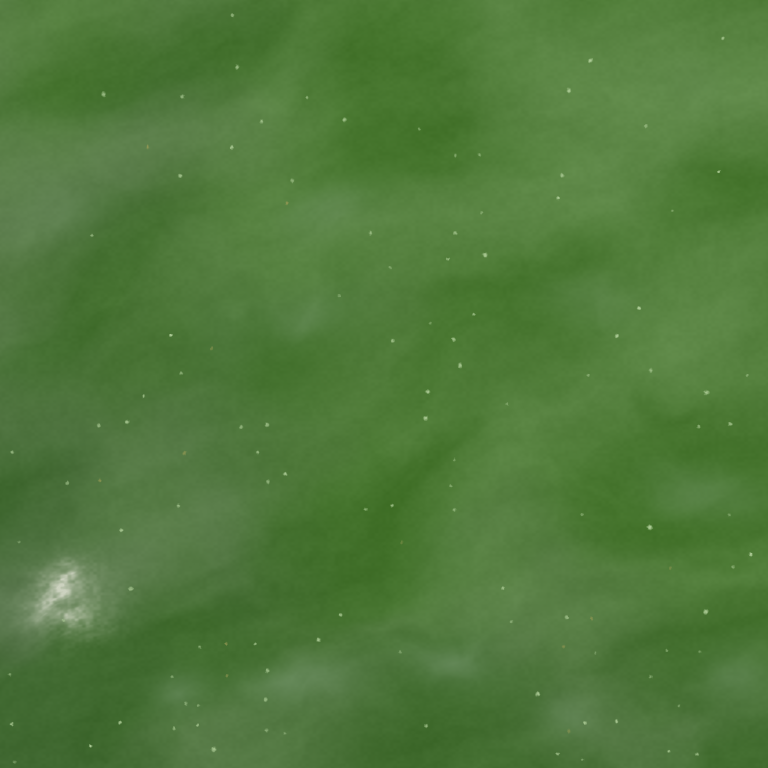
A three.js fragment shader for this texture:

```glsl
// Murky green water with soft swells, pale hazy glows, one bright glint and tiny floating specks.
varying vec2 vUv;

const vec3 DEEP_GREEN = vec3(0.262, 0.448, 0.165);
const vec3 LIGHT_GREEN = vec3(0.368, 0.532, 0.280);
const vec3 SHADE_GREEN = vec3(0.245, 0.400, 0.190);
const vec3 SILT_GREY = vec3(0.365, 0.470, 0.325);
const vec3 HAZE = vec3(0.490, 0.610, 0.470);
const vec3 GLINT = vec3(0.850, 0.860, 0.800);
const vec3 SPECK_PALE = vec3(0.680, 0.800, 0.590);
const vec3 SPECK_TAN = vec3(0.590, 0.600, 0.330);

const float SWELL_TILT = 0.36;
const vec2 SWELL_SCALE = vec2(2.8, 4.5);
const float GLOW_CELLS = 6.0;
const float GLOW_STRENGTH = 0.50;
const float SPECK_CELLS = 28.0;
const float SPECK_RADIUS = 0.0042;
const float STREAK_CONTRAST = 0.050;
const float GRAIN_CONTRAST = 0.022;
const vec2 GLINT_CENTRE = vec2(0.095, 0.228);

vec2 hash2(vec2 p) {
  vec3 q = fract(p.xyx * vec3(0.1031, 0.1030, 0.0973));
  q += dot(q, q.yzx + 33.33);
  return fract((q.xx + q.yz) * q.zy);
}

float valueNoise(vec2 p) {
  vec2 i = floor(p), f = fract(p);
  f = f * f * f * (f * (f * 6.0 - 15.0) + 10.0);
  float low = mix(hash2(i).x, hash2(i + vec2(1.0, 0.0)).x, f.x);
  float high = mix(hash2(i + vec2(0.0, 1.0)).x, hash2(i + 1.0).x, f.x);
  return mix(low, high, f.y);
}

float layeredNoise(vec2 p) {
  float sum = 0.0, weight = 0.5;
  for (int k = 0; k < 4; k++) {
    sum += weight * valueNoise(p);
    p = mat2(0.8, 0.6, -0.6, 0.8) * p * 2.03 + 7.3;
    weight *= 0.5;
  }
  return sum / 0.9375;
}

// Smooth cellular distance: low inside rounded lobes, high on the ridges between them
float softCells(vec2 p) {
  vec2 cell = floor(p);
  float sum = 0.0;
  for (int j = -1; j <= 1; j++) {
    for (int i = -1; i <= 1; i++) {
      vec2 id = cell + vec2(float(i), float(j));
      vec2 d = id + 0.15 + 0.7 * hash2(id + 41.0) - p;
      sum += exp(-12.0 * dot(d, d));
    }
  }
  return sqrt(max(-log(sum) / 12.0, 0.0));
}

// Scattered oval patches of pale haze, stronger toward the left and bottom
float hazeGlows(vec2 uv, vec2 warp) {
  vec2 p = (uv + 0.12 * warp) * GLOW_CELLS;
  vec2 cell = floor(p);
  float sum = 0.0;
  for (int j = -1; j <= 1; j++) {
    for (int i = -1; i <= 1; i++) {
      vec2 id = cell + vec2(float(i), float(j));
      vec2 rnd = hash2(id + 17.0), shape = hash2(id + 83.0);
      vec2 d = (id + 0.2 + 0.6 * rnd - p) / vec2(0.28 + 0.24 * shape.x, 0.19 + 0.14 * rnd.x);
      vec2 place = (id + 0.5) / GLOW_CELLS;
      float bias = 1.05 - 0.40 * place.x - 0.50 * place.y;
      sum += smoothstep(0.40, 0.95, shape.y) * bias * exp(-1.6 * dot(d, d));
    }
  }
  return sum;
}

// Tiny specks, one at most per cell; x is coverage, y is tint
vec2 floatingSpecks(vec2 uv) {
  vec2 p = uv * SPECK_CELLS;
  vec2 id = floor(p);
  vec2 rnd = hash2(id + 5.0), kind = hash2(id + 131.0);
  vec2 d = (fract(p) - 0.2 - 0.6 * rnd) / SPECK_CELLS;
  d += 0.0016 * (vec2(valueNoise(uv * 420.0), valueNoise(uv * 420.0 + 61.0)) - 0.5);
  d.x *= 0.8 + 0.5 * kind.y;
  float present = step(kind.x, mix(0.24, 0.07, uv.y));
  float size = SPECK_RADIUS * (0.6 + 0.55 * rnd.x * rnd.y + 0.2 * kind.y);
  float coverage = 1.0 - smoothstep(0.15 * size, size, length(d));
  return vec2(present * coverage * (0.4 + 0.6 * rnd.y), kind.y);
}

void main() {
  vec2 uv = vUv;
  float c = cos(SWELL_TILT), s = sin(SWELL_TILT);
  vec2 along = mat2(c, -s, s, c) * uv;
  vec2 warp = vec2(layeredNoise(uv * 3.1 + 2.0), layeredNoise(uv * 3.1 + 29.0)) - 0.5;

  // Broad swells: dark lobes parted by soft pale ridges
  float lobes = softCells((along + 0.22 * warp) * SWELL_SCALE + 3.0);
  float drift = layeredNoise(along * vec2(2.4, 5.0) + 1.5 * warp + 11.0);
  float tone = smoothstep(0.33, 0.84, 0.60 * lobes + 0.50 * drift + 0.20 * (uv.y - 0.5) + 0.05);
  vec3 colour = mix(DEEP_GREEN, LIGHT_GREEN, tone);

  // Greyer, siltier water on the left and along the bottom
  float silt = smoothstep(0.70, 0.05, uv.x + 0.30 * uv.y + 0.7 * warp.x);
  silt = max(silt, 0.65 * smoothstep(0.34, 0.02, uv.y + 0.4 * warp.y));
  colour = mix(colour, mix(SHADE_GREEN, SILT_GREY, min(tone * 1.15, 1.0)), 0.85 * silt);

  // Fine streaks, wisps and grain
  float streaks = layeredNoise(along * vec2(10.0, 34.0) + 4.0 * warp);
  float wisps = layeredNoise(along * vec2(7.0, 13.0) + 5.0 * warp + 53.0);
  float mottle = valueNoise(uv * 95.0);
  float grain = valueNoise(uv * vec2(210.0, 260.0) + 19.0);
  colour += STREAK_CONTRAST * (0.6 * streaks + 0.9 * wisps - 0.75);
  colour += GRAIN_CONTRAST * (0.5 * mottle + 0.6 * grain - 0.55);

  // Pale glows, ragged with wisps
  float glow = hazeGlows(uv, warp) * (0.35 + 1.3 * wisps);
  colour = mix(colour, HAZE, min(GLOW_STRENGTH * glow, 0.65));

  // Bright glint: wide grey halo, ragged core and sparkle
  vec2 g = (uv - GLINT_CENTRE + 0.07 * (vec2(wisps, streaks) - 0.5)) * vec2(0.9, 1.1);
  float reach = dot(g, g);
  float glint = 0.36 * exp(-reach * 480.0) + 0.42 * exp(-reach * 3600.0);
  colour = mix(colour, GLINT, min(glint * (0.65 + 0.4 * mottle + 0.5 * grain), 0.9));

  vec2 speck = floatingSpecks(uv);
  colour = mix(colour, mix(SPECK_PALE, SPECK_TAN, step(0.19, fract(speck.y * 7.0)) * step(0.8, speck.y)), speck.x);
  gl_FragColor = vec4(colour, 1.0);
}
```
